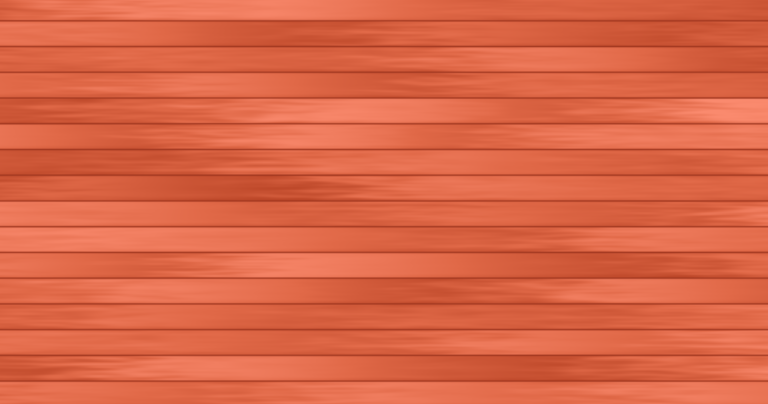
Reproduce this texture procedurally as a Shadertoy shader.

```glsl
// Horizontal coral-red wooden planks with thin dark seams and streaky grain.

const float PLANK_HEIGHT = 0.0637;  // in canvas heights
const float FIRST_SEAM   = 0.0567;  // height of the lowest seam
const float SEAM_HALF    = 0.0019;  // half the seam width

const vec3 DARK_WOOD  = vec3(0.74, 0.28, 0.16);
const vec3 MID_WOOD   = vec3(0.88, 0.41, 0.28);
const vec3 LIGHT_WOOD = vec3(0.98, 0.54, 0.43);
const vec3 SEAM_COLOR = vec3(0.62, 0.21, 0.12);

float hash(vec2 p) {
    vec3 q = fract(p.xyx * vec3(0.1031, 0.1030, 0.0973));
    q += dot(q, q.yzx + 33.33);
    return fract((q.x + q.y) * q.z);
}

// Unit gradient of a lattice cell, dotted with the offset from its corner
float cornerSlope(vec2 cell, vec2 offset) {
    float angle = 6.28318 * hash(cell);
    return dot(vec2(cos(angle), sin(angle)), offset);
}

float gradientNoise(vec2 p) {
    vec2 cell = floor(p);
    vec2 f = p - cell;
    vec2 u = f * f * f * (f * (f * 6.0 - 15.0) + 10.0);
    vec2 e = vec2(1.0, 0.0);
    float low  = mix(cornerSlope(cell, f), cornerSlope(cell + e, f - e), u.x);
    float high = mix(cornerSlope(cell + e.yx, f - e.yx), cornerSlope(cell + 1.0, f - 1.0), u.x);
    return mix(low, high, u.y);
}

// Broad light and dark patches along one plank, with feathered ends
float patchTone(vec2 p, float plank, float feather) {
    float start = 40.0 * hash(vec2(plank, 5.0));
    float along = p.x * 1.7 + start + 0.22 * feather;
    float base = 0.16 * (hash(vec2(plank, 19.0)) - 0.5);
    return base + 0.72 * gradientNoise(vec2(along, plank * 7.0 + 0.5));
}

// Long thin fibres, decorrelated from plank to plank
float fibre(vec2 p, float plank, vec2 frequency) {
    return gradientNoise(p * frequency + vec2(plank * 13.7, plank * 31.3));
}

vec3 woodRamp(float tone) {
    vec3 lower = mix(DARK_WOOD, MID_WOOD, clamp(tone * 2.0, 0.0, 1.0));
    return mix(lower, LIGHT_WOOD, clamp(tone * 2.0 - 1.0, 0.0, 1.0));
}

void mainImage(out vec4 fragColor, in vec2 fragCoord) {
    vec2 p = fragCoord / iResolution.y;
    float pixel = 1.0 / iResolution.y;

    // Plank index and position inside the plank
    float row = (p.y - FIRST_SEAM) / PLANK_HEIGHT;
    float plank = floor(row) + 8.0;
    float within = fract(row);
    float seamDistance = min(within, 1.0 - within) * PLANK_HEIGHT;

    // Wood tone from patches and two scales of grain
    float coarse = fibre(p, plank, vec2(2.5, 60.0));
    float fine = fibre(p, plank, vec2(9.0, 125.0));
    float tone = 0.52 + patchTone(p, plank, coarse + fine);
    tone += 0.17 * coarse + 0.13 * fine;

    // Slight rounding: shade near the edges
    tone -= 0.14 * (1.0 - smoothstep(0.0, 0.2, within));
    tone -= 0.06 * smoothstep(0.88, 1.0, within);
    vec3 color = woodRamp(clamp(tone, 0.0, 1.0));

    // Dark seam between planks
    float seam = 1.0 - smoothstep(SEAM_HALF - pixel, SEAM_HALF + pixel, seamDistance);
    color = mix(color, SEAM_COLOR, 0.85 * seam);

    fragColor = vec4(color, 1.0);
}
```
